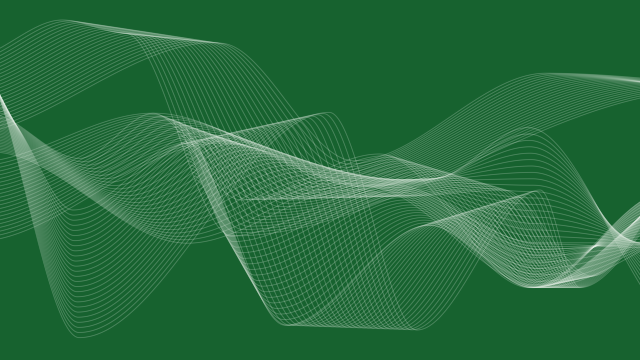
Give the GLSL for this background, as a Shadertoy shader.

```glsl
// Fine white line ribbons that twist and cross over a flat green field.
#define GROUND vec3(0.09, 0.385, 0.185)
#define LINE_COLOR vec3(0.93, 0.96, 0.93)
#define LINE_WIDTH 0.0150
#define LINE_OPACITY 0.35
#define GRID vec2(16.0, 9.0)
#define KNOTS 7

// Height (x) and slope (y) of one strand; z is 0 outside its span.
// Knots are crests and troughs: xy on the first strand, zw on the last.
vec3 strand(float x, float s, vec4 knots[KNOTS]) {
    vec2 a = mix(knots[0].xy, knots[0].zw, s);
    if (x < a.x) return vec3(0.0);
    for (int i = 1; i < KNOTS; i++) {
        vec2 b = mix(knots[i].xy, knots[i].zw, s);
        if (x < b.x) {
            float t = (x - a.x) / (b.x - a.x);
            float ease = t * t * (3.0 - 2.0 * t);
            float slope = 6.0 * t * (1.0 - t) * (b.y - a.y) / (b.x - a.x);
            return vec3(mix(a.y, b.y, ease), slope, 1.0);
        }
        a = b;
    }
    return vec3(0.0);
}

// Fraction of the ground left visible through a ribbon of strands.
float ribbon(vec2 p, float pixel, int count, vec4 knots[KNOTS]) {
    float visible = 1.0;
    for (int i = 0; i < count; i++) {
        vec3 c = strand(p.x, float(i) / float(count - 1), knots);
        float d = abs(p.y - c.x) * inversesqrt(1.0 + c.y * c.y);
        float reach = 0.5 * LINE_WIDTH + 0.75 * pixel;
        float edge = 1.0 - smoothstep(max(0.0, reach - 1.5 * pixel), reach, d);
        visible *= 1.0 - LINE_OPACITY * min(1.0, LINE_WIDTH / pixel) * edge * c.z;
    }
    return visible;
}

void mainImage(out vec4 fragColor, in vec2 fragCoord) {
    vec2 p = fragCoord / iResolution.xy * GRID;
    float pixel = GRID.y / iResolution.y;
    float ground = 1.0;

    // High ribbon: upper left crest, central trough, upper right crest
    ground *= ribbon(p, pixel, 24, vec4[KNOTS](
        vec4(-0.8, 7.54, -1.2, 5.56), vec4(1.56, 8.5, 5.38, 7.94),
        vec4(3.13, 8.17, 5.5, 7.92), vec4(5.8, 3.1, 8.85, 4.98),
        vec4(17.7, 6.75, 13.65, 7.17), vec4(20.8, 5.0, 20.8, 6.7),
        vec4(22.0, 5.0, 22.0, 6.7)));

    // Deep ribbon: lower left bowl, central fall, right hand fold
    ground *= ribbon(p, pixel, 26, vec4[KNOTS](
        vec4(-0.63, 7.54, 0.0, 6.17), vec4(1.98, 0.56, 1.83, 3.75),
        vec4(8.23, 6.19, 4.69, 5.42), vec4(10.42, 0.75, 7.13, 0.87),
        vec4(13.5, 4.25, 10.73, 3.37), vec4(14.5, 1.81, 13.23, 1.81),
        vec4(17.3, 4.2, 16.7, 4.2)));

    // Middle ribbon: pinched at the left, fanned out at the right
    ground *= ribbon(p, pixel, 26, vec4[KNOTS](
        vec4(-0.31, 6.17, -0.2, 5.2), vec4(1.98, 5.04, 4.69, 2.92),
        vec4(3.85, 6.17, 8.75, 4.25), vec4(9.17, 4.33, 10.83, 4.54),
        vec4(13.54, 1.81, 13.2, 5.81), vec4(18.75, 3.8, 17.3, 0.67),
        vec4(20.0, 4.0, 20.0, 0.5)));

    // Crossing ribbon: rises from the left edge, rolls over at the right
    ground *= ribbon(p, pixel, 22, vec4[KNOTS](
        vec4(-0.63, 4.94, -0.63, 2.96), vec4(3.81, 6.17, 5.46, 5.42),
        vec4(6.04, 4.0, 10.2, 4.1), vec4(9.48, 5.15, 12.6, 4.25),
        vec4(13.33, 1.81, 14.8, 2.1), vec4(17.5, 4.3, 17.5, 5.0),
        vec4(21.0, 4.0, 21.0, 4.0)));

    // Net ribbon: nested bowls below the center
    ground *= ribbon(p, pixel, 17, vec4[KNOTS](
        vec4(4.3, 6.0, 4.9, 4.5), vec4(7.19, 0.87, 5.73, 3.1),
        vec4(10.73, 3.37, 9.79, 4.38), vec4(13.33, 1.81, 13.5, 2.9),
        vec4(16.67, 4.2, 16.67, 2.8), vec4(18.0, 4.2, 18.0, 2.3),
        vec4(19.0, 4.2, 19.0, 2.3)));

    fragColor = vec4(mix(LINE_COLOR, GROUND, ground), 1.0);
}
```
